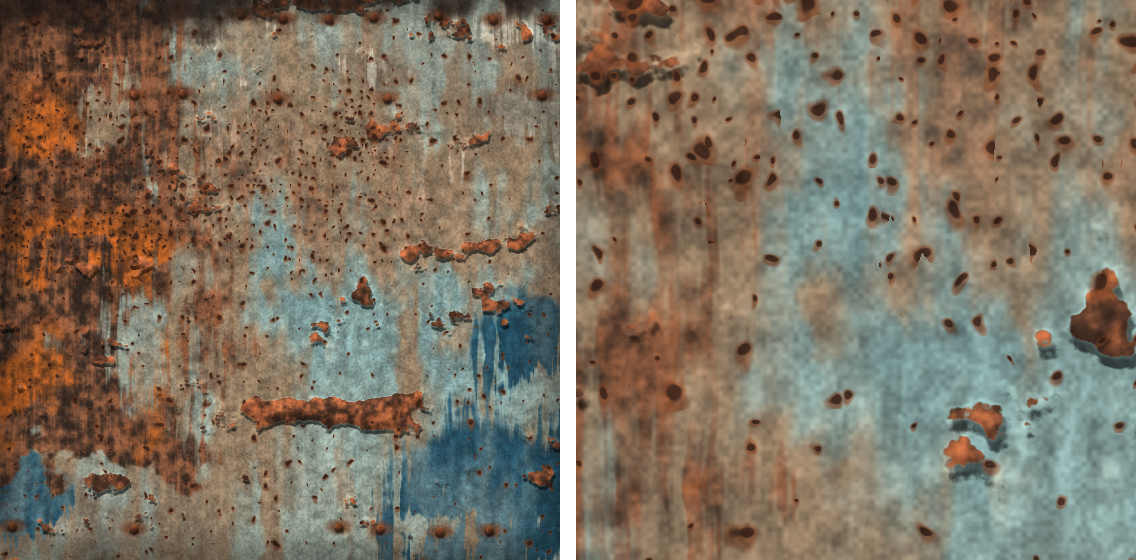
Left: the whole. Right: its middle third, enlarged.
Reproduce this texture procedurally as a WebGL 2 fragment shader.

```glsl
#version 300 es
precision highp float;
// Weathered sheet metal: streaked pale paint over rust, with blue remnants.
// Noise-warped soft regions place the colours; thresholded noise makes peeling
// plates, jittered cells make pits, and repeated rows make rivets.
uniform vec2 u_resolution;
out vec4 fragColor;

float hash(vec2 p) {
  vec3 q = fract(p.xyx * .1031);
  q += dot(q, q.yzx + 33.33);
  return fract((q.x + q.y) * q.z);
}

float noise(vec2 p) {
  vec2 i = floor(p), f = fract(p);
  f = f * f * (3. - 2. * f);
  return mix(mix(hash(i), hash(i + vec2(1, 0)), f.x),
             mix(hash(i + vec2(0, 1)), hash(i + 1.), f.x), f.y);
}

float fbm(vec2 p) {
  float sum = 0., amp = .52;
  for (int i = 0; i < 5; i++) {
    sum += amp * noise(p);
    p = mat2(1.96, .3, -.3, 1.96) * p + 17.3;
    amp *= .5;
  }
  return sum;
}

// Octaves without rotation, so streaks stay upright
float streaks(vec2 p) {
  return .5 * noise(p) + .3 * noise(p * 2.1 + 9.) + .2 * noise(p * 4.3 + 31.);
}

float blob(vec2 p, float x, float y, float w, float h) {
  vec2 d = (p - vec2(x, y)) / vec2(w, h);
  return exp(-dot(d, d));
}

// Positive inside peeled plates, negative on intact paint
float peel(vec2 p) {
  float zone = blob(p, .69, .26, .1, .045) + blob(p, .53, .27, .09, .03)
    + blob(p, .84, .56, .11, .025) + blob(p, .65, .47, .06, .025)
    + blob(p, .97, .15, .06, .03) + .7 * blob(p, .15, .12, .09, .05);
  return .9 * fbm(p * vec2(11, 19) + 7.) + .35 * fbm(p * 48.)
    + .36 * min(zone, 1.) - .86;
}

// x: dark core, y: rusty halo hanging slightly downward
vec2 pits(vec2 p, float cells, float density) {
  vec2 g = p * cells, id = floor(g);
  vec2 d = fract(g) - .35 - .3 * vec2(hash(id + 5.), hash(id + 71.));
  float r = mix(.1, .29, hash(id + 23.));
  float halo = length(vec2(d.x, max(d.y, .6 * d.y)));
  return step(hash(id), density) * vec2(1. - smoothstep(r * .6, r, length(d)),
    1. - smoothstep(r * .8, r * 1.6, halo));
}

void main() {
  vec2 uv = gl_FragCoord.xy / u_resolution;
  float broad = fbm(uv * 5. + 3.), mid = fbm(uv * 16. + 50.), fine = fbm(uv * 75.);
  float streak = streaks(vec2(uv.x * 24. + mid, uv.y * 3.5));
  float hair = streaks(vec2(uv.x * 95. + mid, uv.y * 8.));
  vec2 p = uv + .16 * vec2(broad - .5, mid - .5) + vec2(0, .08 * hair - .04);

  // Pale paint, tan washes, light blue and chalky patches
  float band = blob(p, .52, .72, .3, .14);
  float wash = .45 * streak + .3 * broad + .25 * mid + .1 * band;
  vec3 col = mix(vec3(.58, .62, .57), vec3(.58, .49, .39), smoothstep(.43, .59, wash));
  float sky = blob(p, .8, .36, .25, .16) + blob(p, .48, .48, .14, .12);
  col = mix(col, vec3(.45, .6, .61), .8 * min(sky, 1.) * smoothstep(.38, .6, 1. - wash));
  float chalk = smoothstep(.57, .64, .6 * mid + .4 * hair) * smoothstep(.5, .75, uv.y);
  col = mix(col, vec3(.77, .77, .7), .75 * chalk);

  // Grey-brown grime and deep blue remnants
  float grime = blob(p, .86, .86, .22, .09) + blob(p, .2, .04, .25, .11);
  col = mix(col, vec3(.37, .34, .3), .7 * grime * smoothstep(.36, .6, mix(mid, fine, .4)));
  float blue = blob(p, .86, .13, .2, .13) + blob(p, .96, .4, .12, .1)
    + 1.1 * blob(p, .07, .12, .09, .07);
  blue = smoothstep(.38, .62, blue + .8 * hair + .7 * mid - .75);
  vec3 blueCol = mix(vec3(.1, .26, .34), vec3(.33, .45, .48), smoothstep(.35, .75, streak));
  col = mix(col, blueCol, .9 * blue);

  // Rust field on the left, and runs bleeding down from the upper band
  float edge = .04 - uv.x + .5 * broad + .25 * hair + .2 * mid - .24 - .28 * blob(p, .18, .76, .05, .06);
  float rust = smoothstep(-.05, .05, edge) * smoothstep(.28, .3, uv.y + .25 * mid);
  rust = max(rust, .8 * band * smoothstep(.42, .64, mix(hair, mid, .5)));
  float glow = blob(p, .05, .34, .08, .11) + blob(p, .26, .34, .05, .18)
    + blob(p, .17, .59, .16, .05) + .8 * blob(p, .08, .8, .08, .1);
  float shade = smoothstep(.3, .66, mix(hair, fine, .5) - .12 * blob(p, .16, .38, .06, .2));
  vec3 rustCol = mix(vec3(.24, .18, .15), vec3(.5, .32, .22), shade);
  float orange = smoothstep(.3, .8, glow + 1.2 * mid - .6) * mix(.4, .85, shade);
  col = mix(col, mix(rustCol, vec3(.72, .36, .12), orange), rust);

  // Peeling plates: pale lifted rim, cast shadow below
  float h = peel(uv), above = peel(uv + vec2(-.002, .007));
  float plate = smoothstep(0., .025, h);
  col *= 1. + (1. - plate) * (.16 * smoothstep(-.05, 0., h) - .6 * smoothstep(-.02, .03, above));
  vec3 plateCol = mix(vec3(.27, .18, .14), vec3(.6, .34, .21), smoothstep(.32, .65, mix(fine, mid, .4)));
  col = mix(col, plateCol * (1. + 2. * clamp(h - above, -.15, .15)), plate);

  // Corrosion pits, clustered in the upper band and rust
  float density = .07 + .6 * blob(p, .64, .73, .07, .13) + .4 * blob(p, .4, .67, .17, .11)
    + .55 * blob(p, .17, .59, .16, .06) + .3 * blob(p, .12, .75, .13, .13);
  vec2 rough = uv + .008 * vec2(noise(uv * 90.), noise(uv * 90. + 40.));
  vec2 pit = max(pits(rough, 47., density), pits(rough + .37, 83., density * .8));
  col = mix(col, vec3(.46, .25, .14), .65 * pit.y);
  col = mix(col, vec3(.2, .12, .09), .85 * pit.x);

  // Rivet rows with rusty stains and shadows
  for (float row = 0.; row < 3.; row++) {
    vec2 id = vec2(floor(uv.x * 11.), row);
    float y = (row < 1. ? .055 : .69 + .14 * row) + .012 * hash(id + 8.) - .006;
    vec2 d = uv - vec2((id.x + .25 + .5 * hash(id)) / 11., y);
    float on = step(.3, hash(id + 60.));
    vec3 iron = vec3(.42, .23, .14);
    col = mix(col, iron, .7 * on * (1. - smoothstep(.006, .018, length(d * vec2(.55, 1)))));
    col *= 1. - .6 * on * (1. - smoothstep(.005, .011, length(d + vec2(0, .004))));
    iron *= 1. + 70. * dot(d, vec2(-.5, .9));
    col = mix(col, iron, on * (1. - smoothstep(.006, .008, length(d))));
  }

  // Sooty top edge, border falloff and grain
  col = mix(col, vec3(.17, .13, .11), .8 * smoothstep(.99, 1.04, uv.y + .14 * mid - .06 * uv.x));
  vec2 border = smoothstep(0., .07, min(uv, 1. - uv));
  col *= .75 + .25 * border.x * border.y;
  col *= .48 + .55 * fine + .28 * hair + .22 * noise(uv * 310.);
  fragColor = vec4(clamp(col, 0., 1.), 1);
}
```
